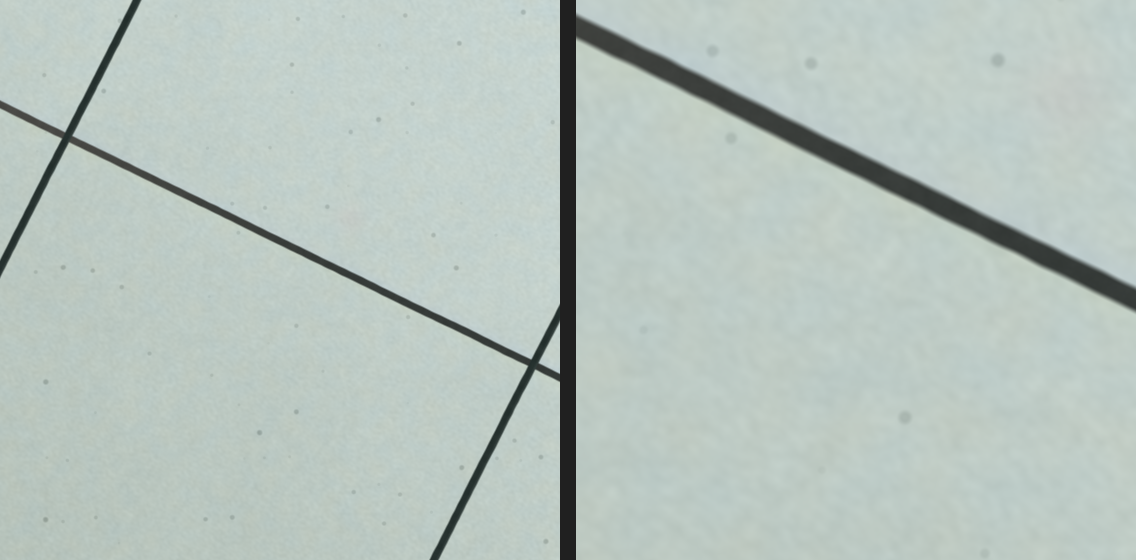
Left, the full canvas; right, a detail of the centre.
Write a Shadertoy shader that draws this texture.

```glsl
// Pale grey-green square floor tiles, turned on the floor, with thin dark joints.

vec2 hash2(vec2 p) {
    vec3 q = fract(p.xyx * vec3(0.1031, 0.1030, 0.0973));
    q += dot(q, q.yzx + 33.33);
    return fract((q.xx + q.yz) * q.zy);
}

// Gradient noise, roughly -0.7 to 0.7
float gradientNoise(vec2 p) {
    vec2 i = floor(p), f = p - i;
    vec2 w = f * f * f * (f * (f * 6.0 - 15.0) + 10.0);
    vec2 o = vec2(0.0, 1.0);
    float a = dot(hash2(i) * 2.0 - 1.0, f);
    float b = dot(hash2(i + o.yx) * 2.0 - 1.0, f - o.yx);
    float c = dot(hash2(i + o) * 2.0 - 1.0, f - o);
    float d = dot(hash2(i + 1.0) * 2.0 - 1.0, f - 1.0);
    return mix(mix(a, b, w.x), mix(c, d, w.x), w.y);
}

float fbm(vec2 p) {
    float sum = 0.0, amp = 0.5;
    for (int k = 0; k < 4; k++) {
        sum += amp * gradientNoise(p);
        p = mat2(1.6, 1.2, -1.2, 1.6) * p + 7.3;
        amp *= 0.6;
    }
    return sum;
}

// Sparse soft pits, one candidate per cell
float pits(vec2 p) {
    vec2 cell = floor(p), rnd = hash2(cell + 41.0);
    vec2 centre = 0.25 + 0.5 * hash2(cell + 90.0);
    float radius = 0.05 + 0.09 * rnd.y;
    return step(0.8, rnd.x) * rnd.y * (1.0 - smoothstep(0.3, 1.0, length(p - cell - centre) / radius));
}

void mainImage(out vec4 fragColor, in vec2 fragCoord) {
    vec2 uv = fragCoord / iResolution.xy;
    float pixel = 1.0 / iResolution.y;

    // Tile coordinates: one corner as origin, axes across the two joint directions
    vec2 rel = uv - vec2(0.120, 0.755);
    vec2 tilePos = vec2(dot(rel, vec2(0.891, -0.454)), dot(rel, vec2(0.439, 0.899)));
    vec2 wobble = 0.0016 * vec2(gradientNoise(vec2(tilePos.y * 9.0, 3.5)),
                                gradientNoise(vec2(tilePos.x * 9.0, 8.5)));
    vec2 grid = (tilePos + wobble) / 0.926;
    vec2 tileId = floor(grid);
    vec2 offset = (grid - floor(grid + 0.5)) * 0.926;

    // Tile face: broad light falloff, small shift per tile, mottling
    float light = smoothstep(-0.1, 1.3, uv.x * 0.6 + uv.y * 0.75);
    vec3 color = mix(vec3(0.718, 0.768, 0.737), vec3(0.775, 0.828, 0.810), light);
    color += 0.008 * (hash2(tileId + 12.0).x - 0.5);
    color += 0.022 * fbm(uv * 5.0);
    color += 0.036 * fbm(uv * 42.0 + 5.0);
    color += 0.028 * gradientNoise(mat2(0.8, 0.6, -0.6, 0.8) * uv * vec2(110.0, 150.0));

    // Faint colour drift, a pink blush and pits
    color += vec3(0.018, 0.002, -0.018) * gradientNoise(uv * 28.0 + 31.0);
    float blush = exp(-dot(uv - vec2(0.625, 0.61), uv - vec2(0.625, 0.61)) * 1500.0);
    color += vec3(0.012, -0.012, -0.008) * blush;
    color -= 0.13 * pits(uv * 20.0);

    // Tinted fringe beside the sloping joint: warm below, cool above
    float fringe = exp(-pow(abs(offset.y) / 0.018, 2.0));
    color += vec3(0.012, 0.008, -0.020) * fringe * -sign(offset.y);

    // Joints: sloping one first, the darker steep one over it
    float soft = max(0.0022, pixel);
    float rough = 0.0008 * gradientNoise(uv * 55.0);
    vec2 halfWidth = vec2(0.0070, 0.0063) + rough;
    vec2 joint = 1.0 - smoothstep(halfWidth - soft, halfWidth + soft, abs(offset));
    float grain = 0.045 * fbm(uv * 60.0 + 17.0);
    vec3 slopingColor = mix(vec3(0.285, 0.285, 0.270), vec3(0.205, 0.225, 0.215), smoothstep(0.0, 0.7, uv.x));
    vec3 steepColor = vec3(0.145, 0.190, 0.180) + 0.05 * smoothstep(0.001, 0.006, offset.x);
    color = mix(color, slopingColor + grain, joint.y);
    color = mix(color, steepColor + grain, joint.x);

    fragColor = vec4(color, 1.0);
}
```
